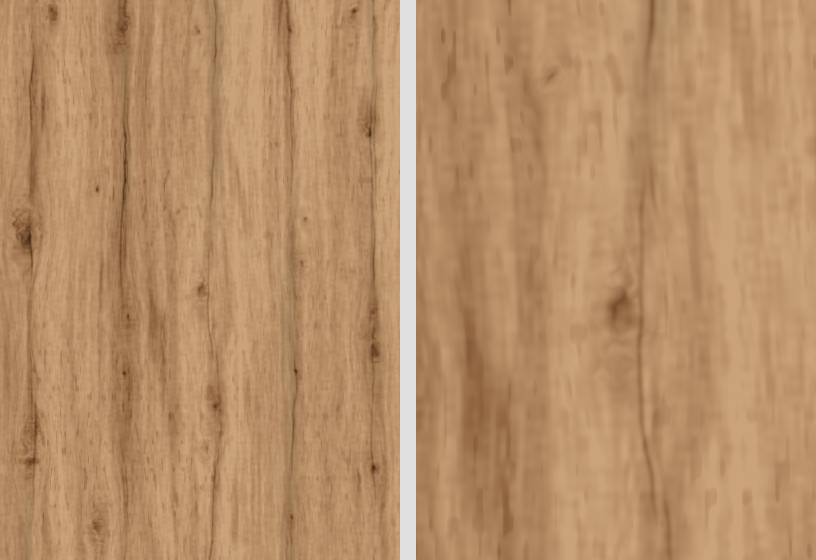
Left, the full canvas; right, a detail of the centre.
Give the GLSL for this texture, as a WebGL 1 fragment shader.

```glsl
precision highp float;
// Knotty natural oak: upright grain, dark wandering seams, ragged knots and pores.

uniform vec2 u_resolution;

// Colours
const vec3 LIGHT_OAK = vec3(0.755, 0.597, 0.437);
const vec3 DARK_OAK = vec3(0.640, 0.475, 0.325);
const vec3 BROWN = vec3(0.535, 0.365, 0.225);
const vec3 KNOT_CORE = vec3(0.290, 0.185, 0.110);
const vec3 GREY_STAIN = vec3(0.530, 0.440, 0.310);

// Layout, in canvas heights
const float FIRST_SEAM = 0.064;
const float SEAM_SPACING = 0.153;
const float SEAM_WIDTH = 0.0020;
const float STAIN_WIDTH = 0.011;
const float KNOT_MIN = 0.0034;
const float KNOT_RANGE = 0.0064;

// Tone: 0 is light oak, 2 dark oak, 3.5 brown, 6.5 knot core
const float BASE_TONE = 0.28;
const float BROAD_GRAIN = 1.35;
const float STREAK_GRAIN = 1.5;
const float FINE_GRAIN = 1.35;
const float FIBRE_GRAIN = 1.1;
const float RIPPLE = 0.6;
const float FLAME_DEPTH = 1.5;
const float PORE_DEPTH = 1.5;

float hash(vec2 p) {
  return fract(sin(dot(p, vec2(127.1, 311.7))) * 43758.545);
}

float noise(vec2 p) {
  vec2 i = floor(p);
  vec2 f = fract(p);
  f = f * f * (3.0 - 2.0 * f);
  return mix(mix(hash(i), hash(i + vec2(1.0, 0.0)), f.x),
             mix(hash(i + vec2(0.0, 1.0)), hash(i + 1.0), f.x), f.y);
}

float bell(float x) {
  return exp(-x * x);
}

// Wandering centre line of one seam
float seamX(float id, float y) {
  float slow = noise(vec2(id * 7.0, y * 4.0)) - 0.5;
  float quick = noise(vec2(id * 7.0 + 3.0, y * 19.0)) - 0.5;
  float kinks = noise(vec2(id * 7.0 + 5.0, y * 65.0)) - 0.5;
  float jitter = hash(vec2(id, 4.0)) - 0.5;
  return FIRST_SEAM + SEAM_SPACING * id + 0.022 * jitter
       + 0.016 * slow + 0.006 * quick + 0.0025 * kinks;
}

// Adds one knot to the tone and bends the grain around it
void addKnot(vec2 p, vec2 id, inout float tone, inout vec2 grain) {
  float y = (id.y + hash(id + 11.0)) / 5.0;
  float side = hash(id + 23.0) - 0.5;
  float offset = hash(id + 31.0) < 0.55 ? 0.012 * side : 0.13 * side;
  float size = hash(id + 47.0);
  float radius = KNOT_MIN + KNOT_RANGE * size * size;
  vec2 d = p - vec2(seamX(id.x, y) + offset, y);
  d.x += 0.5 * side * d.y;
  vec2 fray = vec2(noise(p * 120.0), noise(p * 120.0 + 40.0)) - 0.5;
  vec2 tatter = vec2(noise(p * 45.0 + 7.0), noise(p * 45.0 + 90.0)) - 0.5;
  float reach = length((d + radius * fray) * vec2(1.0, 0.75)) / radius;
  float halo = bell(length((d + radius * (2.5 * tatter + fray)) * vec2(1.0, 0.42)) / (radius * 2.5));
  float rings = 0.5 + 0.5 * sin(reach * 5.0 + 4.0 * noise(p * 70.0));
  float fibres = noise(vec2(d.x * 190.0, d.y * 55.0) + 3.0 * fray + id * 9.0);
  grain.x -= 0.75 * d.x * bell(length(d * vec2(1.0, 0.4)) / (radius * 4.0));
  tone += halo * (2.2 * fibres + 0.6 * rings) * (0.5 + 0.7 * size);
  tone += bell(reach * 1.2) * (1.0 + 2.8 * hash(id + 59.0));
}

// Tone of the plain wood: broad bands, streaks, fibres, flames and pores
float grainTone(vec2 g) {
  g.x += 0.030 * (noise(g * vec2(7.0, 2.6)) - 0.5) + 0.007 * (noise(g * vec2(20.0, 9.0)) - 0.5);
  // Uneven starts let the long streaks taper at different heights
  vec2 s = vec2(g.x, g.y + 0.16 * noise(vec2(g.x * 38.0, g.y * 2.0)));
  float tone = BASE_TONE;
  tone += BROAD_GRAIN * (noise(s * vec2(19.0, 0.9) + 5.0) - 0.5);
  tone += STREAK_GRAIN * (noise(s * vec2(58.0, 2.2) + 17.0) - 0.5);
  tone += FINE_GRAIN * (noise(s * vec2(145.0, 5.0) + 29.0) - 0.5);
  tone += FIBRE_GRAIN * (noise(g * vec2(290.0, 55.0) + 37.0) - 0.5);
  tone += RIPPLE * (noise(g * vec2(120.0, 210.0) + 43.0) - 0.5);
  float flame = smoothstep(0.72, 1.0, noise(s * vec2(44.0, 5.5) + 61.0));
  tone += FLAME_DEPTH * flame * (0.3 + 1.4 * noise(s * vec2(150.0, 9.0)));
  float pores = smoothstep(0.70, 0.92, noise(g * vec2(250.0, 62.0) + 71.0));
  return tone + PORE_DEPTH * pores * noise(g * vec2(14.0, 6.0) + 83.0);
}

vec3 woodColour(float tone) {
  vec3 colour = mix(LIGHT_OAK, DARK_OAK, clamp(tone * 0.5, -0.35, 1.0));
  colour = mix(colour, BROWN, clamp((tone - 2.0) / 1.5, 0.0, 1.0));
  return mix(colour, KNOT_CORE, clamp((tone - 3.5) / 3.0, 0.0, 1.0));
}

void main() {
  vec2 p = gl_FragCoord.xy / u_resolution.y;
  vec2 grain = p;
  float tone = 0.0;
  float stain = 0.0;

  for (int i = 0; i < 5; i++) {
    float id = float(i);
    for (int j = 0; j < 5; j++) addKnot(p, vec2(id, float(j)), tone, grain);

    // Thin crack and a fainter side vein inside a soft brown or grey stain
    float dx = p.x - seamX(id, p.y);
    float crack = smoothstep(0.15, 0.80, noise(vec2(id * 13.0, p.y * 15.0)));
    float vein = smoothstep(0.45, 0.85, noise(vec2(id * 17.0 + 4.0, p.y * 9.0)));
    float spread = noise(vec2(id * 19.0 + 2.0, p.y * 5.0));
    float lean = 0.014 * (noise(vec2(id * 5.0 + 1.0, p.y * 4.0)) - 0.5);
    float band = bell((dx - lean) / (STAIN_WIDTH * (0.5 + spread)));
    float fibres = noise(vec2(dx * 230.0, p.y * 9.0) + id * 31.0);
    float greyness = smoothstep(0.3, 0.7, noise(vec2(id * 3.7, p.y * 2.5 + 8.0)));
    tone += bell(dx / SEAM_WIDTH) * (0.4 + 1.9 * crack);
    tone += bell((dx - 0.6 * lean - 0.006) / SEAM_WIDTH) * 1.5 * vein;
    tone += band * (0.1 + 1.7 * fibres) * (0.4 + 0.7 * spread);
    stain += band * greyness * 0.5;
  }

  tone += grainTone(grain);
  vec3 colour = woodColour(tone);
  vec3 stained = mix(colour, GREY_STAIN, 0.7);
  colour = mix(colour, min(colour, stained), clamp(stain, 0.0, 0.6));
  gl_FragColor = vec4(colour, 1.0);
}
```
